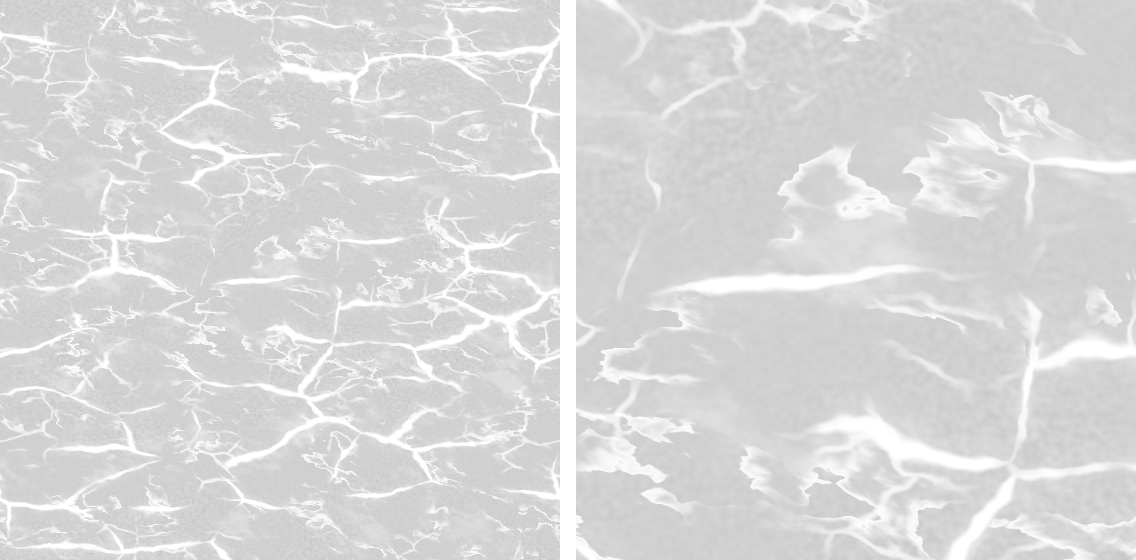
Left, the full canvas; right, a detail of the centre.
A three.js fragment shader for this texture map:

```glsl
// Pale grey dry-stone wall map: flat grained stones, white joints and ragged wisps.
#define STONES vec2(5.0, 10.0)
#define CRACKS vec2(12.0, 23.0)
#define WARP 0.042
#define JOINT_WIDTH 0.0068
#define WISP_FREQ vec2(13.0, 27.0)
#define WISP_SLANT 6.0
#define GRAIN 0.034
#define STONE_TONE 0.815
#define JOINT_TONE 1.0

varying vec2 vUv;

vec2 hash2(vec2 p) {
  vec3 q = fract(p.xyx * vec3(0.1031, 0.1030, 0.0973));
  q += dot(q, q.yzx + 33.33);
  return fract((q.xx + q.yz) * q.zy);
}

// Tiling gradient noise; slant shears the lattice by whole cells.
float corner(vec2 cell, vec2 offset, vec2 freq, float slant) {
  cell.y -= floor(cell.x / freq.x) * slant;
  float angle = 6.28318 * hash2(mod(cell, freq) + freq).x;
  return dot(vec2(cos(angle), sin(angle)), offset);
}

float noise(vec2 uv, vec2 freq, float slant) {
  vec2 p = uv * freq + vec2(0.0, slant * uv.x);
  vec2 i = floor(p), f = p - i, e = vec2(1.0, 0.0);
  vec2 s = f * f * f * (f * (f * 6.0 - 15.0) + 10.0);
  return mix(
    mix(corner(i, f, freq, slant), corner(i + e.xy, f - e.xy, freq, slant), s.x),
    mix(corner(i + e.yx, f - e.yx, freq, slant), corner(i + e.xx, f - e.xx, freq, slant), s.x),
    s.y);
}

float fbm(vec2 uv, vec2 freq, float slant) {
  float sum = 0.0, amp = 1.0;
  for (int i = 0; i < 5; i++) {
    sum += amp * noise(uv, freq, slant);
    freq *= 2.0;
    slant *= 2.0;
    amp *= 0.5;
  }
  return sum;
}

vec2 seedOffset(vec2 cell, vec2 neighbour, vec2 f, vec2 grid) {
  return neighbour + 0.1 + 0.8 * hash2(mod(cell + neighbour, grid) + 7.0 * grid) - f;
}

// Distance, in canvas units, to the nearest border between elongated cells.
float jointDistance(vec2 uv, vec2 grid) {
  vec2 p = uv * grid, cell = floor(p), f = p - cell;
  vec2 nearest = vec2(9.0);
  for (int y = -1; y <= 1; y++)
    for (int x = -1; x <= 1; x++) {
      vec2 r = seedOffset(cell, vec2(x, y), f, grid);
      if (dot(r, r) < dot(nearest, nearest)) nearest = r;
    }
  float d = 1.0;
  for (int y = -2; y <= 2; y++)
    for (int x = -2; x <= 2; x++) {
      vec2 r = seedOffset(cell, vec2(x, y), f, grid);
      vec2 across = r - nearest;
      if (dot(across, across) > 1e-4)
        d = min(d, dot(0.5 * (r + nearest), across) / length(across * grid));
    }
  return d;
}

// Band with one crisp edge and one that fades out.
float feather(float n, float reach) {
  return smoothstep(0.0, 0.05, n) * (1.0 - smoothstep(0.04, reach, n));
}

void main() {
  vec2 uv = vUv;
  vec2 warped = uv + WARP * vec2(fbm(uv, vec2(5.0, 7.0), 0.0),
                                 0.75 * fbm(uv + 0.37, vec2(5.0, 7.0), 0.0));
  float fine = fbm(uv + 0.61, vec2(45.0, 70.0), 20.0);

  // Main joints, swelling and dying away along their length
  float presence = fbm(uv + 0.19, vec2(5.0, 6.0), 0.0);
  float d = jointDistance(warped, STONES) + 0.0015 * fine;
  float width = JOINT_WIDTH * smoothstep(-0.3, 0.5, presence);
  float shown = smoothstep(-0.25, 0.1, presence);
  float joint = shown * (1.0 - smoothstep(width * 0.45, width + 0.002, d));
  float halo = shown * exp(-max(d, 0.0) / 0.009) * clamp(0.3 + 0.6 * fine, 0.0, 0.7);

  // Thin cracks around small stones
  float crackMask = smoothstep(0.0, 0.4, fbm(uv + 0.83, vec2(7.0, 9.0), 0.0));
  float c = jointDistance(warped + 0.004 * fine, CRACKS);
  float crack = 0.75 * crackMask * (1.0 - smoothstep(0.0005, 0.004, c));

  // Ragged wisps and soft cloudy patches on the stone faces
  float wispMask = smoothstep(0.0, 0.35, fbm(uv + 0.47, vec2(9.0, 15.0), 3.0));
  float wisp = wispMask * feather(fbm(warped, WISP_FREQ, WISP_SLANT), 0.3);
  float cloud = 0.3 * smoothstep(0.1, 0.75, fbm(warped + 0.29, vec2(8.0, 15.0), 3.0) + 0.3 * fine);

  // Fine grain, rougher in some regions
  float rough = 0.5 + smoothstep(-0.2, 0.4, fbm(uv + 0.73, vec2(4.0, 6.0), 0.0));
  float grain = noise(uv, vec2(210.0, 230.0), 0.0) + 0.6 * noise(uv, vec2(100.0, 130.0), 0.0);

  float white = 1.0 - (1.0 - joint) * (1.0 - halo) * (1.0 - crack) * (1.0 - 0.9 * wisp) * (1.0 - cloud);
  float tone = mix(STONE_TONE, JOINT_TONE, white) + GRAIN * rough * grain * (1.0 - white);
  gl_FragColor = vec4(vec3(clamp(tone, 0.0, 1.0)), 1.0);
}
```
